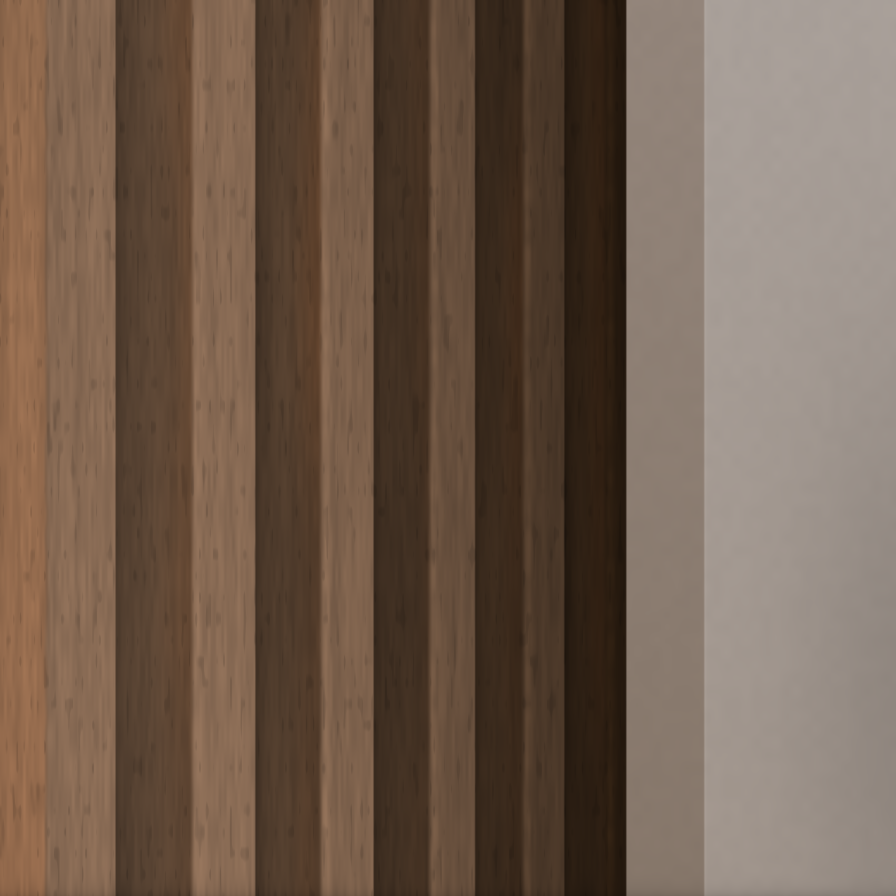
Reproduce this texture procedurally as a three.js fragment shader.

```glsl
// Vertical wooden slats receding into shadow beside a softly lit plaster wall.
varying vec2 vUv;

const float EDGE = 0.0013;
const float SLAT_END = 0.699;
const float WALL_CORNER = 0.786;

float hash(vec2 p) {
  return fract(sin(dot(p, vec2(127.1, 311.7))) * 43758.5453);
}

float noise(vec2 p) {
  vec2 i = floor(p);
  vec2 f = fract(p);
  vec2 u = f * f * (3.0 - 2.0 * f);
  float low = mix(hash(i), hash(i + vec2(1.0, 0.0)), u.x);
  float high = mix(hash(i + vec2(0.0, 1.0)), hash(i + vec2(1.0, 1.0)), u.x);
  return mix(low, high, u.y);
}

// Soft step to the right of a vertical edge
float after(float edge, float x) {
  return smoothstep(edge - EDGE, edge + EDGE, x);
}

// Soft vertical line
float line(float center, float width, float x) {
  float d = (x - center) / width;
  return exp(-d * d);
}

// Brown from deep shadow (0) to lit timber (1)
vec3 wood(float light) {
  return mix(vec3(0.13, 0.085, 0.045), vec3(0.55, 0.43, 0.34), light);
}

// Left edge of each recess; the spacing shrinks with distance
float recessStart(float i) {
  return 0.129 + 0.156 * i - 0.012 * i * (i - 1.0)
    + 0.00087 * i * (i - 1.0) * (i - 2.0);
}

// Long streaks and short pores running along the timber
float grain(vec2 p) {
  float streaks = noise(p * vec2(150.0, 3.0)) - 0.5;
  float fibres = noise(p * vec2(330.0, 28.0) + 17.0) - 0.5;
  float pores = smoothstep(0.76, 0.95, noise(p * vec2(260.0, 42.0) + 51.0));
  return 0.06 * streaks + 0.075 * fibres - 0.07 * pores;
}

// Nearest slat: a warm side followed by its front
vec3 nearSlat(vec2 p) {
  vec3 side = mix(vec3(0.60, 0.43, 0.31), vec3(0.56, 0.41, 0.30), p.y);
  side *= 0.97 + 0.06 * noise(p * vec2(60.0, 1.5));
  vec3 front = wood(0.98) * (1.0 - 0.04 * p.y);
  float split = 0.052 + 0.002 * (noise(vec2(3.0, p.y * 40.0)) - 0.5);
  vec3 color = mix(side, front, smoothstep(split - 0.004, split + 0.003, p.x));
  return color * (1.0 - 0.07 * line(split, 0.002, p.x));
}

// Shaded recess with uneven reddish patches
vec3 recess(vec2 p, float i, float across) {
  float light = mix(0.56, 0.10, i / 4.0);
  float patches = noise(vec2(across * 1.6 + i * 7.0, p.y * 3.0 + i * 3.0));
  vec3 color = wood(light) * (0.92 + 0.16 * patches);
  float warmth = smoothstep(0.4, 1.0, across) * patches;
  color *= 1.0 + warmth * vec3(0.10, 0.0, -0.10);
  return color * (1.0 - 0.22 * exp(-across * 9.0));
}

// Lit front of a slat with a rounded bright left corner
vec3 slatFront(vec2 p, float i, float corner) {
  float k = i + 1.0;
  float light = 1.01 - 0.039 * k * k;
  vec3 color = wood(light) * (1.01 - 0.05 * p.y);
  float worn = 0.7 + 0.6 * noise(vec2(i * 9.0, p.y * 60.0));
  float glint = line(corner + 0.005, 0.005, p.x) * worn;
  return color * (1.0 + (0.04 + 0.05 * i) * glint);
}

vec3 slats(vec2 p) {
  vec3 color = nearSlat(p);
  for (int n = 0; n < 5; n++) {
    float i = float(n);
    float start = recessStart(i);
    float width = 0.086 * pow(0.855, i);
    float corner = start + width;
    float across = clamp((p.x - start) / width, 0.0, 1.0);
    color = mix(color, recess(p, i, across), after(start, p.x));
    float bevel = smoothstep(corner - 0.004, corner + 0.003, p.x);
    color = mix(color, slatFront(p, i, corner), bevel);
  }
  return color * (1.0 + grain(p) * 1.5);
}

// Narrow shaded return and broad wall
vec3 plaster(vec2 p) {
  vec3 narrow = mix(vec3(0.525, 0.465, 0.415), vec3(0.575, 0.52, 0.48), p.y);
  vec3 broad = mix(vec3(0.635, 0.59, 0.555), vec3(0.66, 0.625, 0.60), p.y);
  float u = (p.x - WALL_CORNER) / (1.0 - WALL_CORNER);
  vec2 d = (vec2(u, p.y) - vec2(1.15, 0.22)) / vec2(0.65, 0.4);
  broad *= 1.0 - 0.13 * exp(-dot(d, d));
  vec3 color = mix(narrow, broad, after(WALL_CORNER, p.x));
  color *= 1.0 + 0.025 * line(WALL_CORNER + 0.001, 0.002, p.x);
  return color * (0.99 + 0.02 * noise(p * vec2(90.0, 70.0)));
}

void main() {
  vec3 color = mix(slats(vUv), plaster(vUv), after(SLAT_END, vUv.x));
  color *= 1.0 - 0.12 * exp(-vUv.y * 120.0);
  gl_FragColor = vec4(color, 1.0);
}
```
